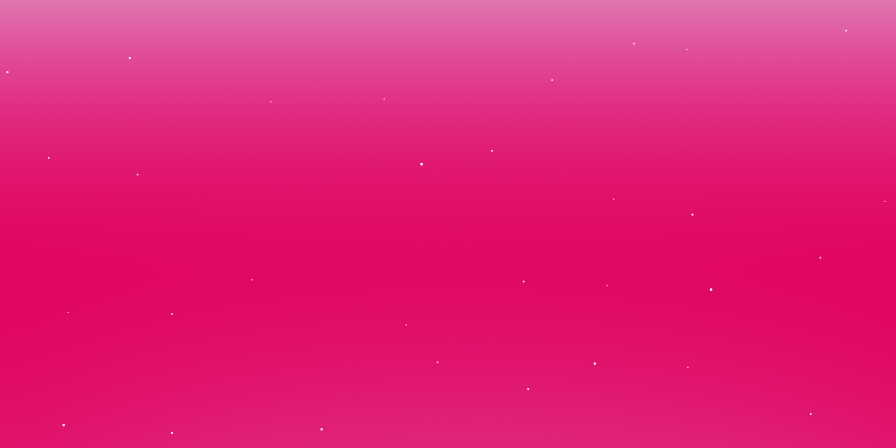
Write a Shadertoy shader that draws this background.

```glsl
// A magenta dusk sky with a pale pink upper haze, a soft lower glow and small scattered stars.

float hash(vec2 p) {
    return fract(sin(dot(p, vec2(127.1, 311.7))) * 43758.5453);
}

// Vertical haze and the low glow, which fades toward the sides
vec3 skyColor(vec2 uv) {
    float haze = 0.43 * pow(max((uv.y - 0.33) / 0.67, 0.0), 2.45);
    float side = (uv.x - 0.55) / 0.5;
    float glow = 0.11 * pow(max(1.0 - uv.y / 0.42, 0.0), 1.5) * (1.0 - 0.45 * min(side * side, 1.0));
    float edge = 0.02 * pow(abs(uv.x - 0.5) * 2.0, 2.0) * (1.0 - smoothstep(0.3, 0.7, uv.y));
    float pale = max(0.036 + haze + glow - edge, 0.0);
    return vec3(0.88, pale, 0.35 + pale - 0.6 * pale * pale);
}

// One small dot in most cells of a jittered grid
float stars(vec2 p, float pixel) {
    vec2 home = floor(p * 4.0);
    float light = 0.0;
    for (int y = -1; y <= 1; y++) {
        for (int x = -1; x <= 1; x++) {
            vec2 cell = home + vec2(x, y);
            vec2 jitter = vec2(hash(cell + 3.7), hash(cell + 19.3));
            vec2 center = (cell + 0.06 + 0.88 * jitter) / 4.0;
            float size = hash(cell + 41.9);
            float radius = mix(0.0016, 0.0032, size * size);
            float dot1 = 1.0 - smoothstep(radius - 0.5 * pixel, radius + 0.5 * pixel, length(p - center));
            light = max(light, dot1 * mix(0.6, 0.95, size) * step(0.08, hash(cell + 67.1)));
        }
    }
    return light;
}

void mainImage(out vec4 fragColor, in vec2 fragCoord) {
    vec2 uv = fragCoord / iResolution.xy;
    vec2 p = fragCoord / iResolution.y;
    vec3 color = skyColor(uv);
    color = mix(color, vec3(1.0, 0.93, 0.97), stars(p, 1.0 / iResolution.y));
    // Fine grain keeps the gradient free of bands
    color += (hash(fragCoord) - 0.5) / 255.0;
    fragColor = vec4(color, 1.0);
}
```
